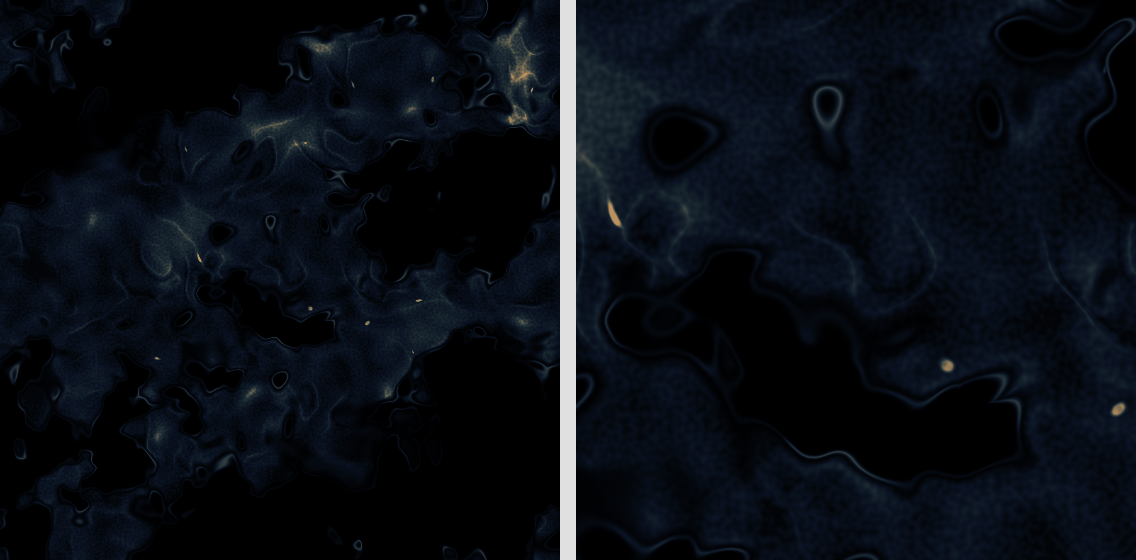
Left: the whole. Right: its middle third, enlarged.
This background is drawn by a three.js fragment shader. Its source:

```glsl
// Dark navy islands drifting on black, with eroded outlines, thin rims, small
// holes, curled creases, faint veins and warm glows. Wrapped gradient noise plus
// whole-number waves shape the islands; a tone level then indexes a colour ramp.
varying vec2 vUv;

// Shape
const float LAND_BIAS = 0.035;      // raise for more land
const float FIELD_TO_DIST = 0.17;   // field value to rough distance
const float ROUGHNESS = 0.68;       // weight ratio between octaves
const float WARP = 0.03;
const float RIM_WIDTH = 0.002;
const float SHARP_RISE = 0.011;
const float SOFT_RISE = 0.06;
const float HOLE_CELLS = 11.0;
const float LAMP_CELLS = 8.0;
const float LAMP_FALLOFF = 0.016;
// Tone, in steps of the ramp
const float BODY_TONE = 1.3;
const float VEIN_TONE = 1.5;
const float CREASE_TONE = 1.9;
const float GLOW_TONE = 2.1;
const float LAMP_TONE = 3.4;
const float RIM_TONE = 3.0;
const float LIP_TONE = 1.3;
const float FLECK_TONE = 4.5;
const float GRAIN_TONE = 0.8;
// Ramp
const vec3 BLACK = vec3(0.0, 0.0, 0.004);
const vec3 DEEP = vec3(0.02, 0.04, 0.07);
const vec3 NAVY = vec3(0.04, 0.07, 0.13);
const vec3 SLATE = vec3(0.07, 0.12, 0.16);
const vec3 STEEL = vec3(0.13, 0.18, 0.21);
const vec3 ASH = vec3(0.26, 0.29, 0.27);
const vec3 AMBER = vec3(0.74, 0.57, 0.37);
const float TAU = 6.2831853;

vec2 hash2(vec2 cell, float period, float seed) {
  vec2 p = floor(mod(cell + 0.5, period)) + seed * 17.0;
  vec3 q = fract(p.xyx * vec3(0.1031, 0.103, 0.0973));
  q += dot(q, q.yzx + 33.33);
  return fract((q.xx + q.yz) * q.zy);
}
float corner(vec2 cell, vec2 offset, float period, float seed) {
  float angle = TAU * hash2(cell, period, seed).x;
  return dot(vec2(cos(angle), sin(angle)), offset);
}
// Gradient noise, about -1 to 1, repeating after the period
float noise(vec2 uv, float period, float seed) {
  vec2 p = uv * period, i = floor(p), f = p - i;
  vec2 u = f * f * f * (f * (f * 6.0 - 15.0) + 10.0), e = vec2(1.0, 0.0);
  float low = mix(corner(i, f, period, seed), corner(i + e, f - e, period, seed), u.x);
  float high = mix(corner(i + e.yx, f - e.yx, period, seed),
                   corner(i + 1.0, f - 1.0, period, seed), u.x);
  return 1.4 * mix(low, high, u.y);
}

// Positive on land, negative in the void
float landField(vec2 uv) {
  float field = 0.13 * cos(TAU * (uv.y - 0.55)) + 0.13 * cos(TAU * (uv.x - 2.0 * uv.y));
  float period = 4.0, weight = 0.32;
  for (int octave = 0; octave < 4; octave++) {
    field += weight * noise(uv, period, float(octave) + 1.0);
    period *= 2.0;
    weight *= ROUGHNESS;
  }
  return field + LAND_BIAS;
}

// Rough distance to scattered, randomly turned ellipses
float ellipses(vec2 uv, float cells, float density, vec2 radii, float stretch, float seed) {
  vec2 p = uv * cells, i = floor(p);
  float nearest = 1.0;
  for (int y = -1; y <= 1; y++) for (int x = -1; x <= 1; x++) {
    vec2 cell = i + vec2(x, y), shape = hash2(cell, cells, seed + 1.0);
    vec2 q = (p - cell - 0.2 - 0.6 * hash2(cell, cells, seed)) / cells;
    float angle = TAU * shape.x, c = cos(angle), s = sin(angle);
    q = vec2(c * q.x + s * q.y, (c * q.y - s * q.x) * stretch);
    float radius = mix(radii.x, radii.y, shape.y * shape.y);
    if (hash2(cell, cells, seed + 2.0).x < density) nearest = min(nearest, length(q) - radius);
  }
  return nearest;
}

vec3 ramp(float tone) {
  vec3 color = mix(BLACK, DEEP, clamp(tone, 0.0, 1.0));
  color = mix(color, NAVY, clamp(tone - 1.0, 0.0, 1.0));
  color = mix(color, SLATE, clamp(tone - 2.0, 0.0, 1.0));
  color = mix(color, STEEL, clamp(tone - 3.0, 0.0, 1.0));
  color = mix(color, ASH, clamp(tone - 4.0, 0.0, 1.0));
  return mix(color, AMBER, clamp(0.5 * (tone - 5.0), 0.0, 1.0));
}

void main() {
  vec2 uv = vUv + WARP * vec2(noise(vUv, 7.0, 11.0), noise(vUv, 7.0, 12.0));
  uv += 0.3 * WARP * vec2(noise(vUv, 21.0, 21.0), noise(vUv, 21.0, 22.0));
  float hole = ellipses(uv, HOLE_CELLS, 0.33, vec2(0.008, 0.026), 1.4, 20.0);
  float dist = min(landField(uv) * FIELD_TO_DIST, hole);
  // Outline: soft in some regions, crisp with a rim and a lit lip in others
  float softness = smoothstep(0.05, 0.5, noise(vUv, 3.0, 13.0));
  float body = smoothstep(0.001, mix(SHARP_RISE, SOFT_RISE, softness), dist);
  float rim = exp(-pow(dist / RIM_WIDTH, 2.0)) * (1.0 - softness);
  float glint = smoothstep(0.0, 0.5, noise(vUv, 19.0, 14.0));
  float lip = exp(-pow((dist - 0.013) / 0.005, 2.0)) * glint;
  // Interior light: broad glow, veins, creases with a dark side, warm lamps
  float glow = smoothstep(0.0, 0.6, noise(uv, 6.0, 15.0));
  float veins = exp(-9.0 * abs(noise(uv, 11.0, 31.0))) * (0.3 + glow);
  float fold = noise(uv, 15.0, 33.0);
  float crease = exp(-22.0 * abs(fold)) - 0.6 * exp(-12.0 * abs(fold - 0.17));
  crease *= smoothstep(0.0, 0.4, noise(vUv, 9.0, 34.0));
  float lamp = ellipses(uv, LAMP_CELLS, 0.33, vec2(0.002, 0.012), 1.6, 50.0);
  float tone = BODY_TONE + 0.8 * noise(uv, 9.0, 17.0) + 1.1 * noise(uv, 24.0, 18.0);
  tone += VEIN_TONE * veins + GLOW_TONE * glow * glow + CREASE_TONE * crease + LIP_TONE * lip;
  tone += LAMP_TONE * exp(-max(lamp, 0.0) / LAMP_FALLOFF) + GRAIN_TONE * noise(vUv, 230.0, 19.0);
  float fleck = ellipses(uv, 10.0, 0.25, vec2(0.003, 0.008), 2.2, 40.0);
  tone = max(tone, 0.4) * body + RIM_TONE * rim * (0.3 + 1.2 * glint);
  tone += FLECK_TONE * smoothstep(0.002, -0.003, fleck) * smoothstep(0.0, 0.006, dist);
  gl_FragColor = vec4(ramp(tone), 1.0);
}
```
